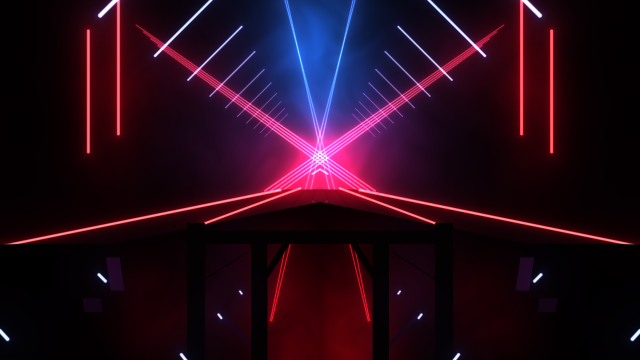
A Shadertoy shader for this background:

```glsl
float pixel;

float segment(vec2 p, vec2 a, vec2 b) {
    vec2 ab = b - a;
    return length(p - a - ab * clamp(dot(p - a, ab) / dot(ab, ab), 0.0, 1.0));
}

// Coverage of a round-ended bar with a soft edge
float bar(vec2 p, vec2 a, vec2 b, float radius) {
    return 1.0 - smoothstep(radius - pixel, radius + pixel, segment(p, a, b));
}

float box(vec2 p, vec2 low, vec2 high) {
    vec2 d = max(low - p, p - high);
    return 1.0 - smoothstep(-0.5 * pixel, 0.5 * pixel, max(d.x, d.y));
}

float blob(vec2 p, vec2 center, vec2 size) {
    vec2 d = (p - center) / size;
    return exp(-dot(d, d));
}

// Neon tube: pale core inside a coloured halo
vec3 tube(vec2 p, vec2 a, vec2 b, float radius, vec3 core, vec3 halo) {
    float d = segment(p, a, b);
    return core * bar(p, a, b, radius) + halo * (0.4 * exp(-d * 120.0) + 0.1 * exp(-d * 22.0));
}

float mist(vec2 p) {
    float sum = 0.0, gain = 0.5;
    for (int i = 0; i < 4; i++) {
        p += 0.4 * sin(p.yx * 1.7 + float(i));
        sum += gain * sin(p.x) * sin(p.y + 1.0);
        p = mat2(1.5, 1.1, -1.1, 1.5) * p;
        gain *= 0.55;
    }
    return 1.0 + 0.45 * sum;
}

vec3 backdrop(vec2 p, vec2 m) {
    vec3 c = vec3(0.012, 0.0, 0.005);
    c += vec3(0.05, 0.23, 0.52) * blob(m, vec2(0.0, 0.84), vec2(0.13, 0.25));
    c += vec3(0.03, 0.06, 0.17) * blob(m, vec2(0.0, 0.8), vec2(0.28, 0.3));
    c += vec3(0.17, 0.03, 0.13) * blob(m, vec2(0.1, 0.57), vec2(0.25, 0.15));
    c += vec3(0.72, 0.02, 0.14) * blob(m, vec2(0.0, 0.53), vec2(0.13, 0.1));
    c += vec3(0.14, 0.0, 0.015) * blob(m, vec2(0.58, 0.78), vec2(0.1, 0.25));
    c += vec3(0.1, 0.0, 0.015) * blob(m, vec2(0.38, 0.82), vec2(0.16, 0.13));
    return c * mist(p * 11.0);
}

// Beams that cross the middle, drawn once per side
vec3 crossing(vec2 p) {
    vec3 c = vec3(0.0);
    float heat = exp(-4.0 * length(p - vec2(0.0, 0.55)));
    vec3 hot = mix(vec3(0.55, 0.08, 0.14), vec3(1.0, 0.65, 0.8), heat);
    for (int i = 0; i < 4; i++) {
        float k = float(i);
        c += tube(p, vec2(-0.153 + 0.016 * k, 0.47), vec2(0.51 - 0.02 * k, 0.93 - 0.019 * k),
                  0.0012, hot, vec3(0.5, 0.04, 0.14) * (0.2 + heat));
    }
    vec3 steep = mix(vec3(1.0, 0.4, 0.55), vec3(0.3, 0.5, 0.95), smoothstep(0.52, 0.7, p.y));
    for (int i = 0; i < 2; i++) {
        float k = float(i);
        c += tube(p, vec2(0.041 - 0.015 * k, 0.472), vec2(-0.1 + 0.006 * k, 1.01),
                  0.001, steep * 0.8, steep * 0.25);
    }
    return c;
}

// Ladder of slanted lights receding towards the middle
vec3 rungs(vec2 m) {
    vec3 c = vec3(0.0);
    for (int k = -1; k < 9; k++) {
        float s = 4.0 / (4.0 + float(k));
        vec3 tint = mix(vec3(0.45, 0.15, 0.4), vec3(0.8, 0.9, 1.0), smoothstep(0.35, 0.9, s));
        c += tube(m, vec2(0.0, 0.509) + s * vec2(0.458, 0.336), vec2(0.0, 0.509) + s * vec2(0.272, 0.521),
                  0.0032 * s * s, tint, vec3(0.12, 0.18, 0.5) * s * s);
    }
    return c;
}

void mainImage(out vec4 fragColor, in vec2 fragCoord) {
    pixel = 1.0 / iResolution.y;
    vec2 p = (fragCoord - vec2(0.5 * iResolution.x, 0.0)) * pixel;
    vec2 m = vec2(abs(p.x), p.y);
    vec3 red = vec3(0.8, 0.02, 0.07), rose = vec3(1.0, 0.45, 0.45);

    vec3 c = backdrop(p, m) + crossing(p) + crossing(vec2(-p.x, p.y)) + rungs(m);
    c += tube(m, vec2(0.56, 0.628), vec2(0.56, 1.02), 0.0035, rose, red);
    c += tube(m, vec2(0.6435, 0.578), vec2(0.6435, 0.914), 0.0035, rose, red);
    c += tube(m, vec2(0.0, 0.53), vec2(0.021, 0.517), 0.002, vec3(1.0, 0.75, 0.8), red * 0.5);

    // Stage floor with faint seams and reflections
    float rim = 0.472 - 0.2015 * (m.x - 0.11);
    vec3 ground = vec3(0.09, 0.012, 0.05) * exp(-m.x * 2.2);
    ground += vec3(0.48, 0.01, 0.09) * blob(m, vec2(0.0, 0.485), vec2(0.14, 0.06));
    float seam = abs(fract(p.x / (0.53 - p.y) * 2.0) - 0.5);
    ground *= 1.0 - 0.3 * (1.0 - smoothstep(0.0, 0.04, seam));
    ground += vec3(0.3, 0.03, 0.1) * bar(m, vec2(0.0, 0.423), vec2(0.021, 0.442), 0.0012);
    c = mix(c, ground, smoothstep(pixel, -pixel, p.y - min(rim, 0.474)));
    c += tube(m, vec2(0.9, 0.313), vec2(0.11, 0.472), 0.0028, vec3(1.0, 0.6, 0.6), red);
    c += tube(m, vec2(0.319, 0.38), vec2(0.055, 0.477), 0.0024, vec3(1.0, 0.6, 0.6), red);

    // Glow below the stage
    vec3 under = vec3(0.005, 0.0, 0.003);
    under += vec3(0.3, 0.0, 0.02) * blob(m, vec2(0.07, 0.04), vec2(0.13, 0.25));
    under += vec3(0.07, 0.008, 0.045) * blob(m, vec2(0.25, 0.22), vec2(0.12, 0.2));
    under += vec3(0.1, 0.0, 0.01) * blob(m, vec2(0.46, 0.13), vec2(0.13, 0.16));
    under *= mist(p * 13.0);
    for (int i = 0; i < 2; i++) {
        float k = 0.012 * float(i);
        under += tube(m, vec2(0.081 + k, 0.33), vec2(0.134 + 0.3 * k, 0.11), 0.001, vec3(0.65, 0.12, 0.16), red * 0.3);
    }
    vec3 violet = vec3(0.12, 0.02, 0.12);
    vec2 lean = vec2(m.x - 0.15 * (p.y - 0.24), p.y);
    under = mix(under, violet, box(lean, vec2(0.55, 0.193), vec2(0.588, 0.285)));
    under = mix(under, violet * 0.6, box(lean, vec2(0.62, 0.134), vec2(0.67, 0.171)));
    under = mix(under, violet * 0.7, bar(m, vec2(0.19, 0.04), vec2(0.27, 0.12), 0.005));
    c = mix(c, under, smoothstep(pixel, -pixel, p.y - max(0.322, rim - 0.055)));

    // Railing, posts and braces
    float frame = max(box(m, vec2(-1.0, 0.322), vec2(0.35, 0.36)), box(m, vec2(0.319, -1.0), vec2(0.37, 0.381)));
    frame = max(frame, box(m, vec2(0.146, -1.0), vec2(0.192, 0.33)));
    frame = max(frame, bar(m, vec2(0.09, 0.33), vec2(0.15, 0.235), 0.009));
    frame = max(frame, bar(m, vec2(0.2, 0.3), vec2(0.32, 0.225), 0.0015));
    c = mix(c, vec3(0.016, 0.002, 0.009), frame);

    // Small lights in the depths
    vec3 ice = vec3(0.85, 0.92, 1.0), blue = vec3(0.1, 0.15, 0.45);
    for (int k = 0; k < 3; k++) {
        float s = 2.73 / (2.73 + float(k));
        vec2 a = vec2(0.0, 0.43) + s * vec2(0.385, -0.415);
        c += tube(m, a, a + s * s * vec2(-0.014, -0.018), 0.004 * s, ice, blue * s);
    }
    c += tube(m, vec2(0.614, 0.237), vec2(0.596, 0.219), 0.004, ice, blue);
    c += tube(m, vec2(0.889, 0.081), vec2(0.868, 0.058), 0.005, ice, blue);
    fragColor = vec4(clamp(c, 0.0, 1.0), 1.0);
}
```
